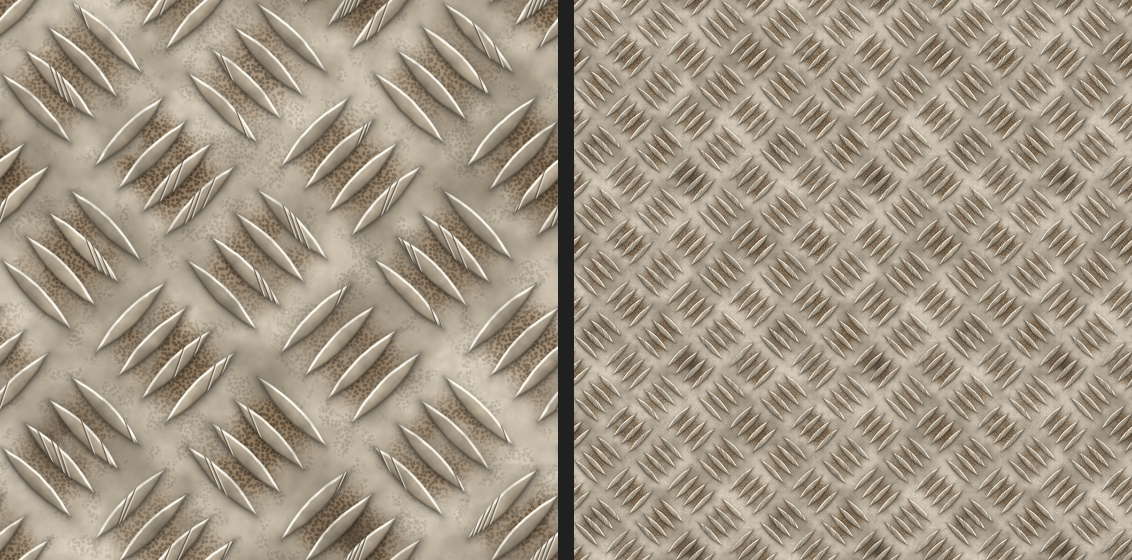
Left: one tile. Right: repeated 3 by 3.
This texture is drawn by a WebGL 1 fragment shader. Its source:

```glsl
precision highp float;
// Worn steel tread plate: 3 x 3 repeats, each holding two groups of four raised
// lens-shaped bars at opposite diagonals. Bars are shaded distance functions;
// clouds, flakes and gritty brown grime come from noise that wraps at the edges.
uniform vec2 u_resolution;

const float REPEATS = 3.0;
const float HALF_LENGTH = 0.26;
const float HALF_WIDTH = 0.042;
const float SPACING = 0.1768;

const vec3 PLATE_DARK = vec3(0.61, 0.565, 0.49);
const vec3 PLATE_LIGHT = vec3(0.83, 0.785, 0.71);
const vec3 FLAKE = vec3(0.88, 0.84, 0.77);
const vec3 BAR_DARK = vec3(0.52, 0.475, 0.405);
const vec3 BAR_LIGHT = vec3(0.69, 0.645, 0.57);
const vec3 GLINT = vec3(0.99, 0.98, 0.94);
const vec3 SHADE = vec3(0.32, 0.275, 0.22);
const vec3 GRIME = vec3(0.57, 0.465, 0.345);
const vec3 GRIT = vec3(0.33, 0.27, 0.20);

float hash(vec2 p) {
  vec3 q = fract(p.xyx * vec3(0.1031, 0.1030, 0.0973));
  q += dot(q, q.yzx + 33.33);
  return fract((q.x + q.y) * q.z);
}

float fade(float near, float far, float x) { return 1.0 - smoothstep(near, far, x); }

// Value noise with n cells across the tile
float noise(vec2 uv, float n, float seed) {
  vec2 i = floor(uv * n), f = fract(uv * n);
  f = f * f * (3.0 - 2.0 * f);
  vec2 a = mod(i, n) + seed, b = mod(i + 1.0, n) + seed;
  return mix(mix(hash(a), hash(vec2(b.x, a.y)), f.x),
             mix(hash(vec2(a.x, b.y)), hash(b), f.x), f.y);
}

float layers(vec2 uv, float n, float seed) {
  float sum = 0.0, weight = 0.52;
  for (int i = 0; i < 5; i++) {
    sum += weight * noise(uv, n, seed);
    n *= 2.0;
    weight *= 0.5;
    seed += 17.0;
  }
  return sum;
}

// Distance to the nearest scattered point, in cells
float cellular(vec2 uv, float n, float seed) {
  vec2 i = floor(uv * n), f = fract(uv * n);
  float nearest = 2.0;
  for (int y = -1; y <= 1; y++)
    for (int x = -1; x <= 1; x++) {
      vec2 o = vec2(float(x), float(y));
      vec2 c = mod(i + o, n) + seed;
      nearest = min(nearest, length(o + vec2(hash(c), hash(c + 41.7)) - f));
    }
  return nearest;
}

// Pointed lens lying along x
float lens(vec2 p, float len, float wid) {
  p = abs(p);
  float r = (len * len + wid * wid) / (2.0 * wid), d = r - wid;
  return (p.x - len) * d > p.y * len ? length(p - vec2(len, 0.0))
                                     : length(p + vec2(0.0, d)) - r;
}

// Brown dirt and soot caught between the bars of a group
vec3 addGrime(vec3 color, vec2 r, vec2 q, vec2 id, float stain, float speck) {
  float strength = 0.6 + 0.5 * hash(id + 3.1);
  float area = fade(0.08, 0.27, abs(q.x)) * fade(0.18, 0.29, abs(q.y));
  float amount = area * strength * smoothstep(0.15, 0.6, stain);
  color = mix(color, GRIME, 0.8 * amount);
  color = mix(color, GRIT, 0.75 * amount * speck);
  vec2 away = r - 0.2 * (vec2(hash(id + 8.3), hash(id + 5.9)) - 0.5);
  float soot = exp(-28.0 * dot(away, away)) * smoothstep(0.45, 0.95, hash(id + 1.7));
  return mix(color, SHADE, 0.65 * soot * smoothstep(0.25, 0.65, stain));
}

// One bar: soft shadow, body, bright upper rim, dark lower rim, scratches
vec3 addBar(vec3 color, vec2 r, vec2 q, float side, float key, float wear, float aa) {
  q.y += 0.008 * (wear - 0.5);
  float d = lens(q, HALF_LENGTH, HALF_WIDTH);
  float out1 = max(d, 0.0);
  color *= 1.0 - 0.36 * fade(-0.03, 0.03, q.y) * exp(-out1 / 0.016) - 0.12 * exp(-out1 / 0.03);

  vec3 body = mix(BAR_DARK, BAR_LIGHT, smoothstep(-1.0, 0.5, q.y / HALF_WIDTH));
  body *= (0.84 + 0.32 * wear) * (0.93 + 0.14 * key);
  body = mix(body, SHADE, 0.65 * smoothstep(-0.014, 0.0, d) * fade(-0.008, 0.004, q.y));
  float rim = smoothstep(-0.018, -0.008, d) * smoothstep(-0.004, 0.008, q.y);
  body = mix(body, GLINT, rim * clamp(0.4 + 1.1 * wear, 0.0, 1.0));

  float start = 0.28 * (fract(key * 57.3) - 0.5);
  for (int j = 0; j < 4; j++) {
    float h = hash(vec2(key * 91.0 + float(j), 5.0));
    float t = r.x + side * (0.25 + 0.2 * h) * r.y - start - 0.022 * float(j);
    float cut = step(0.42, h) * step(0.35, key);
    body = mix(body, SHADE, 0.75 * cut * exp(-t * t / 0.00002));
    t -= 0.008;
    body = mix(body, GLINT, 0.6 * cut * exp(-t * t / 0.000016));
  }
  return mix(color, body, fade(-aa, aa, d));
}

void main() {
  vec2 uv = gl_FragCoord.xy / u_resolution;
  float aa = 0.75 * REPEATS / u_resolution.y;
  float cloud = layers(uv, 6.0, 2.0), stain = layers(uv, 15.0, 60.0);
  float wear = layers(uv, 36.0, 130.0);
  float speck = fade(0.2, 0.62, cellular(uv, 150.0, 7.0));

  // Bare plate with clouds, pale flakes and pits
  vec3 color = mix(PLATE_DARK, PLATE_LIGHT, smoothstep(0.22, 0.68, 0.6 * cloud + 0.4 * stain));
  float chips = fade(0.25, 0.6, cellular(uv + 0.012 * (wear - 0.5), 48.0, 23.0));
  color = mix(color, FLAKE, 0.6 * smoothstep(0.5, 0.62, cloud) * chips * smoothstep(0.4, 0.6, stain));
  color *= 0.94 + 0.12 * wear;
  color *= 1.0 - 0.12 * speck * smoothstep(0.52, 0.68, wear);

  // Two groups per repeat, mirrored and half a repeat apart
  for (int g = 0; g < 2; g++) {
    float side = 1.0 - 2.0 * float(g);
    vec2 r = uv * REPEATS - vec2(0.385, 0.609) - 0.5 * float(g);
    vec2 id = floor(r + 0.5);
    r -= id;
    id = mod(id, REPEATS) * 7.0 + 20.0 * float(g);
    vec2 along = vec2(1.0, -side) * 0.70711, across = vec2(side, 1.0) * 0.70711;
    color = addGrime(color, r, vec2(dot(r, along), dot(r, across)), id, stain, speck);
    for (int k = 0; k < 4; k++) {
      float key = hash(id + vec2(float(k), 4.4));
      vec2 local = r - across * SPACING * (float(k) - 1.5) - 0.008 * (key - 0.5);
      vec2 q = vec2(dot(local, along), dot(local, across));
      color = addBar(color, local, q, side, key, wear, aa);
    }
  }
  gl_FragColor = vec4(color, 1.0);
}
```
